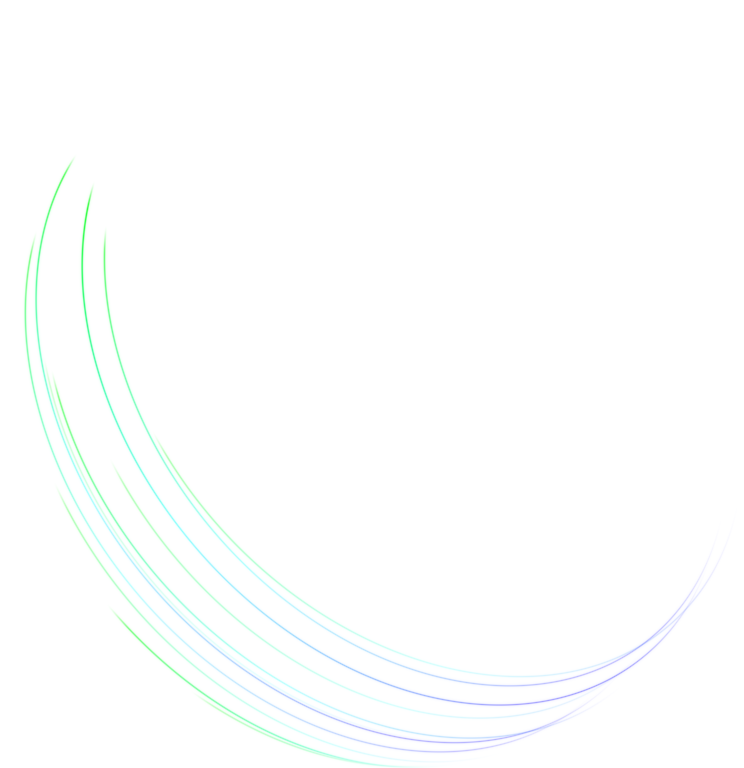
A WebGL 1 fragment shader for this background:

```glsl
precision highp float;
uniform vec2 u_resolution;

vec3 pureHue(float h) {
  return clamp(abs(mod(h * 6.0 + vec3(0.0, 4.0, 2.0), 6.0) - 3.0) - 1.0, 0.0, 1.0);
}

// Paints a tapered arc of a slanted ellipse; span holds its first and last angle
vec3 paintArc(vec3 base, vec2 p, vec2 center, vec2 radii, vec2 span, float strength) {
  const float slant = 0.3;
  const float squeeze = 0.954;

  // Map the ellipse to a unit circle, with angle 0 at its leftmost point
  vec2 d = (p - center) / radii;
  vec2 q = vec2(-d.x, (d.y - slant * d.x) / squeeze);
  float radius = max(length(q), 0.001);
  vec2 slope = vec2(-q.x - q.y * slant / squeeze, q.y / squeeze) / (radii * radius);
  float dist = (radius - 1.0) / max(length(slope), 0.001);
  float angle = atan(q.y, q.x);

  // Thin core with a faint soft rim
  float pixel = 1.0 / u_resolution.y;
  float travel = clamp((angle - span.x) / 2.9, 0.0, 1.0);
  float halfWidth = mix(0.0009, 0.0006, travel);
  float core = 1.0 - smoothstep(halfWidth - pixel, halfWidth + pixel, abs(dist));
  float rim = 0.12 * exp(-pow(dist / 0.0026, 2.0));

  // Fade both tips and run from green through cyan to violet
  float tips = smoothstep(span.x - 0.03, span.x + 0.07, angle)
             * (1.0 - smoothstep(span.y - 0.55, span.y + 0.04, angle));
  float ink = strength * tips * mix(0.9, 0.42, smoothstep(0.08, 0.45, travel));
  vec3 tint = pureHue(min(0.335 + 0.45 * travel, 0.67));
  return mix(base, tint, ink * min(core + rim, 1.0));
}

void main() {
  // Height is one unit, measured downward
  vec2 p = gl_FragCoord.xy / u_resolution.y;
  p.y = 1.0 - p.y;
  vec3 color = vec3(1.0);

  // Outer arcs along the lower left
  color = paintArc(color, p, vec2(0.401, 0.555), vec2(0.417, 0.443), vec2(1.22, 2.00), 0.28);
  color = paintArc(color, p, vec2(0.414, 0.556), vec2(0.417, 0.443), vec2(0.88, 2.02), 0.55);
  color = paintArc(color, p, vec2(0.440, 0.549), vec2(0.417, 0.443), vec2(0.51, 2.10), 0.33);
  color = paintArc(color, p, vec2(0.448, 0.539), vec2(0.415, 0.440), vec2(-0.24, 2.45), 0.55);

  // Middle arcs, with one faint strand beside the longest
  color = paintArc(color, p, vec2(0.470, 0.521), vec2(0.419, 0.444), vec2(0.20, 1.80), 0.20);
  color = paintArc(color, p, vec2(0.466, 0.523), vec2(0.419, 0.444), vec2(-0.48, 2.50), 0.72);
  color = paintArc(color, p, vec2(0.484, 0.518), vec2(0.427, 0.443), vec2(0.25, 2.42), 0.55);
  color = paintArc(color, p, vec2(0.500, 0.492), vec2(0.417, 0.443), vec2(0.57, 2.52), 0.32);

  // Inner arcs reaching the right edge
  color = paintArc(color, p, vec2(0.525, 0.478), vec2(0.418, 0.440), vec2(-0.25, 2.80), 0.88);
  color = paintArc(color, p, vec2(0.542, 0.465), vec2(0.406, 0.428), vec2(-0.08, 2.92), 0.62);
  color = paintArc(color, p, vec2(0.553, 0.462), vec2(0.414, 0.419), vec2(0.57, 2.96), 0.34);

  gl_FragColor = vec4(color, 1.0);
}
```
